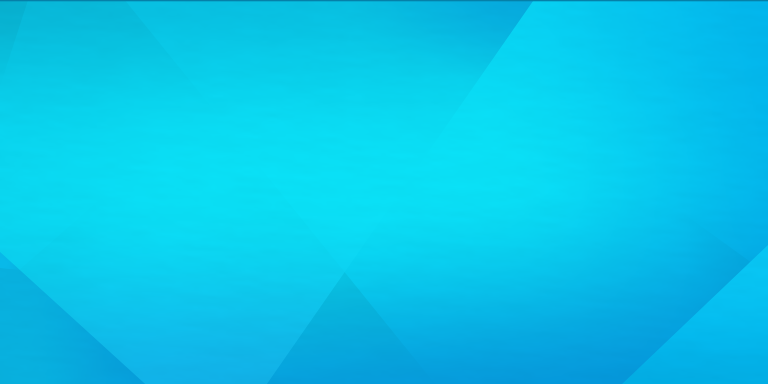
Give the GLSL for this background, as a Shadertoy shader.

```glsl
#define GLOW vec3(0.04, 0.875, 0.96)
#define TEAL vec3(0.03, 0.73, 0.87)
#define AZURE vec3(0.07, 0.69, 0.91)
#define DEEP vec3(0.02, 0.58, 0.85)
#define EDGE vec3(0.01, 0.70, 0.92)
#define CORNER vec3(0.02, 0.64, 0.86)
#define SHADE vec3(0.03, 0.69, 0.87)
#define BORDER vec3(0.02, 0.50, 0.66)
#define BORDER_WIDTH 0.0035
#define STREAK_GAIN 0.015

float hash(vec2 p) {
    return fract(sin(dot(p, vec2(127.1, 311.7))) * 43758.5453);
}

float noise(vec2 p) {
    vec2 i = floor(p), f = fract(p);
    f = f * f * (3.0 - 2.0 * f);
    return mix(mix(hash(i), hash(i + vec2(1, 0)), f.x),
               mix(hash(i + vec2(0, 1)), hash(i + vec2(1, 1)), f.x), f.y);
}

// Signed distance to the line a-b, positive on its right-hand side
float sideOf(vec2 p, vec2 a, vec2 b) {
    vec2 d = normalize(b - a);
    return dot(p - a, vec2(d.y, -d.x));
}

float cover(float dist) {
    float blur = 0.6 / iResolution.y;
    return smoothstep(-blur, blur, dist);
}

// Left sheet: bright band at mid height, darker towards its rims
vec3 leftSheet(vec2 p) {
    vec3 col = mix(GLOW, TEAL, smoothstep(0.54, 1.12, p.y));
    col = mix(col, AZURE, smoothstep(0.50, -0.06, p.y));
    float corner = length((p - vec2(1.40, 1.03)) * vec2(1.0, 1.9));
    col = mix(col, CORNER, 0.85 * smoothstep(0.55, 0.0, corner));
    return mix(col, TEAL, 0.25 * smoothstep(0.6, -0.05, p.x));
}

// Right sheet: glow near the fold, fading to the right and downwards
vec3 rightSheet(vec2 p) {
    vec3 col = mix(GLOW, EDGE, smoothstep(1.25, 2.2, p.x + 0.1 * (p.y - 0.5)));
    col = mix(col, EDGE, 0.28 * smoothstep(0.6, 1.0, p.y));
    float height = p.y - 0.10 * (p.x - 1.2);
    return mix(col, DEEP, smoothstep(0.53, -0.12, height));
}

void mainImage(out vec4 fragColor, in vec2 fragCoord) {
    vec2 p = fragCoord / iResolution.xy * vec2(2.0, 1.0);

    // Two large sheets meeting at the main fold
    float fold = cover(sideOf(p, vec2(0.695, 0.0), vec2(1.390, 1.0)));
    vec3 col = mix(leftSheet(p), rightSheet(p), fold);

    // Crossing crease, strongest near the top and bottom
    float crease = cover(sideOf(p, vec2(0.325, 1.0), vec2(1.133, 0.0)));
    float topFade = 0.035 * smoothstep(0.65, 1.0, p.y);
    float midFade = 0.012 * smoothstep(0.62, 0.45, p.y) * smoothstep(0.4, 0.7, p.x);
    float lowFade = 0.055 * smoothstep(0.45, 0.25, p.y) * smoothstep(-0.05, 0.25, p.y);
    col *= 1.0 - crease * mix(topFade + midFade, lowFade, fold);

    // Narrow shade in the upper left corner
    float sliver = cover(-sideOf(p, vec2(0.0, 0.775), vec2(0.073, 1.0)));
    col *= 1.0 - 0.04 * sliver * smoothstep(0.75, 0.95, p.y);

    // Faint creases above the lower corners
    float rightCrease = cover(sideOf(p, vec2(1.82, 0.415), vec2(2.0, 0.285)));
    col *= 1.0 - 0.03 * rightCrease * smoothstep(1.75, 1.95, p.x);
    float leftCrease = cover(sideOf(p, vec2(0.05, 0.297), vec2(0.26, 0.48)));
    col *= 1.0 - 0.012 * leftCrease * smoothstep(0.3, 0.1, p.x);

    // Dark lower left flap with a small tip at the rim
    float leftFlap = cover(sideOf(p, vec2(0.0, 0.344), vec2(0.378, 0.0)));
    vec3 leftCol = mix(SHADE, DEEP, 0.65 * smoothstep(0.05, 0.40, p.x));
    float tip = cover(sideOf(p, vec2(0.0, 0.302), vec2(0.05, 0.297)));
    leftCol *= 1.0 + 0.05 * (1.0 - tip) * smoothstep(0.08, 0.0, p.x);
    col = mix(col, leftCol, leftFlap);

    // Light lower right flap
    float rightFlap = cover(sideOf(p, vec2(1.620, 0.0), vec2(2.0, 0.362)));
    vec3 rightCol = mix(EDGE, vec3(0.03, 0.77, 0.95), smoothstep(0.0, 0.32, p.y));
    rightCol *= 1.0 - 0.03 * smoothstep(0.15, 0.0, p.y);
    col = mix(col, rightCol, rightFlap);

    // Soft, nearly level streaks in two sizes
    vec2 grain = vec2(p.x, p.y + 0.06 * p.x);
    float streak = noise(grain * vec2(14.0, 70.0)) + 0.5 * noise(grain * vec2(45.0, 120.0)) - 0.75;
    col *= 1.0 + STREAK_GAIN * streak;

    // Thin line along the top
    col = mix(col, BORDER, cover(p.y - 1.0 + BORDER_WIDTH));
    fragColor = vec4(col, 1.0);
}
```
